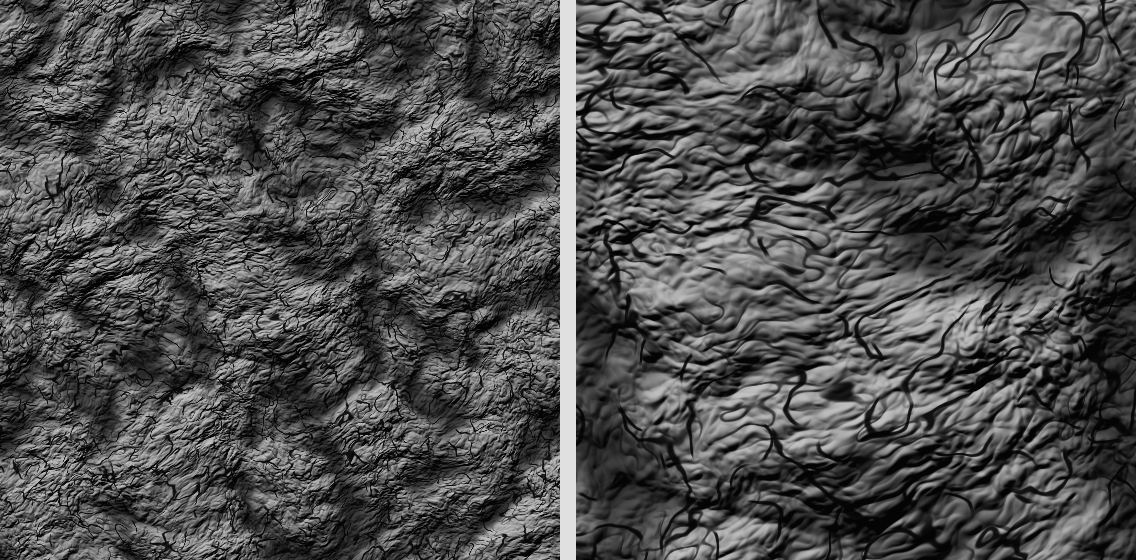
Left: the whole. Right: its middle third, enlarged.
Give the GLSL for this texture, as a Shadertoy shader.

```glsl
// Rough dark rock: a height field of warped, creased lumps and fine wrinkles,
// built from gradient noise and lit at a low angle from the upper left.
// Valleys, fine creases and thin broken cracks are darkened on top.

const vec3 ROCK_COLOR = vec3(0.76);
const vec3 DEEP_COLOR = vec3(0.015);
const vec3 LIGHT_DIR = vec3(-0.32, 0.77, 0.55);
const float SLOPE_STEP = 0.001;

// Random unit gradient for a lattice cell
vec2 cellGradient(vec2 cell) {
    uvec2 k = uvec2(ivec2(cell) + 4096);
    uint h = k.x * 1597334677u ^ k.y * 3812015801u;
    h = (h ^ (h >> 15)) * 2246822519u;
    h ^= h >> 13;
    float angle = float(h & 65535u) * 6.28318 / 65536.0;
    return vec2(cos(angle), sin(angle));
}

// Gradient noise, about -0.7 to 0.7
float gradientNoise(vec2 p) {
    vec2 i = floor(p), f = p - i;
    vec2 u = f * f * f * (f * (f * 6.0 - 15.0) + 10.0);
    vec2 e = vec2(1.0, 0.0);
    float a = dot(cellGradient(i), f);
    float b = dot(cellGradient(i + e.xy), f - e.xy);
    float c = dot(cellGradient(i + e.yx), f - e.yx);
    float d = dot(cellGradient(i + e.xx), f - e.xx);
    return mix(mix(a, b, u.x), mix(c, d, u.x), u.y);
}

vec2 noisePair(vec2 p) {
    return vec2(gradientNoise(p), gradientNoise(p + vec2(37.3, 91.7)));
}

// Absolute value with a slightly rounded crease
float softAbs(float x, float radius) {
    return sqrt(x * x + radius * radius);
}

// Turns the grain up to the right, stretches it a little and roughens it
vec2 warpGrain(vec2 p) {
    vec2 q = mat2(0.9, -0.43, 0.43, 0.9) * p * vec2(0.88, 1.0);
    q += 0.05 * noisePair(p * 4.3 + 11.0);
    q += 0.008 * noisePair(p * 21.0 + 23.0);
    q += 0.0025 * noisePair(p * 75.0 + 53.0);
    return q;
}

// Rounded lumps that meet in sharp valleys
float lumps(vec2 q, float steepness) {
    float height = 0.0, frequency = 4.6;
    for (int i = 0; i < 4; i++) {
        float n = gradientNoise(q * frequency + 17.0 * float(i));
        height += softAbs(n, 0.02) * steepness / frequency;
        frequency *= 2.1;
    }
    return height;
}

// Noise whose zero contours are the creases between small folds
float foldNoise(vec2 q) {
    return gradientNoise(q * vec2(62.0, 88.0) + 29.0);
}

// Small creased folds and grit
float wrinkles(vec2 q, float steepness) {
    float patches = 1.0 + 0.7 * gradientNoise(q * 9.0 + 61.0);
    float folds = softAbs(foldNoise(q), 0.025) * 1.0 / 88.0;
    folds += softAbs(gradientNoise(q * vec2(125.0, 150.0) + 7.0), 0.04) * 0.85 / 150.0;
    folds += gradientNoise(q * 230.0) * 0.5 / 230.0;
    return folds * steepness * patches;
}

float rockHeight(vec2 p) {
    vec2 q = warpGrain(p);
    return lumps(q, 0.24) + wrinkles(q, 0.32);
}

// Thin broken lines along the zero contour of a noise field
float cracks(vec2 q, float frequency, float width) {
    float ragged = 0.07 * gradientNoise(q * 55.0) + 0.03 * gradientNoise(q * 130.0);
    float n = abs(gradientNoise(q * frequency + 43.0) + ragged);
    float line = 1.0 - smoothstep(0.3, 1.0, n / (width * frequency));
    return line * smoothstep(-0.08, 0.08, gradientNoise(q * frequency * 1.7 + 71.0));
}

// Short dark hairlines in the creases of the folds
float creases(vec2 q, float width) {
    float line = 1.0 - smoothstep(0.2, 1.0, abs(foldNoise(q)) / width);
    return line * smoothstep(-0.1, 0.25, gradientNoise(q * 24.0 + 83.0));
}

void mainImage(out vec4 fragColor, in vec2 fragCoord) {
    vec2 p = fragCoord / iResolution.y;

    // Surface normal and low light
    float h = rockHeight(p);
    vec2 slope = vec2(rockHeight(p + vec2(SLOPE_STEP, 0.0)) - h,
                      rockHeight(p + vec2(0.0, SLOPE_STEP)) - h) / SLOPE_STEP;
    vec3 normal = normalize(vec3(-slope, 1.0));
    float light = max(dot(normal, normalize(LIGHT_DIR)), 0.0);

    // Shadowed valleys, cracks and creases
    vec2 q = warpGrain(p);
    float open = mix(0.3, 1.0, smoothstep(0.004, 0.018, lumps(q, 0.24)));
    float crack = max(cracks(q, 6.5, 0.0022), cracks(q + 3.7, 14.0, 0.0018));
    crack = max(crack, cracks(q + 8.1, 27.0, 0.0014));
    light *= open * (1.0 - 0.9 * crack) * (1.0 - 0.6 * creases(q, 0.09));

    fragColor = vec4(mix(DEEP_COLOR, ROCK_COLOR, light), 1.0);
}
```
